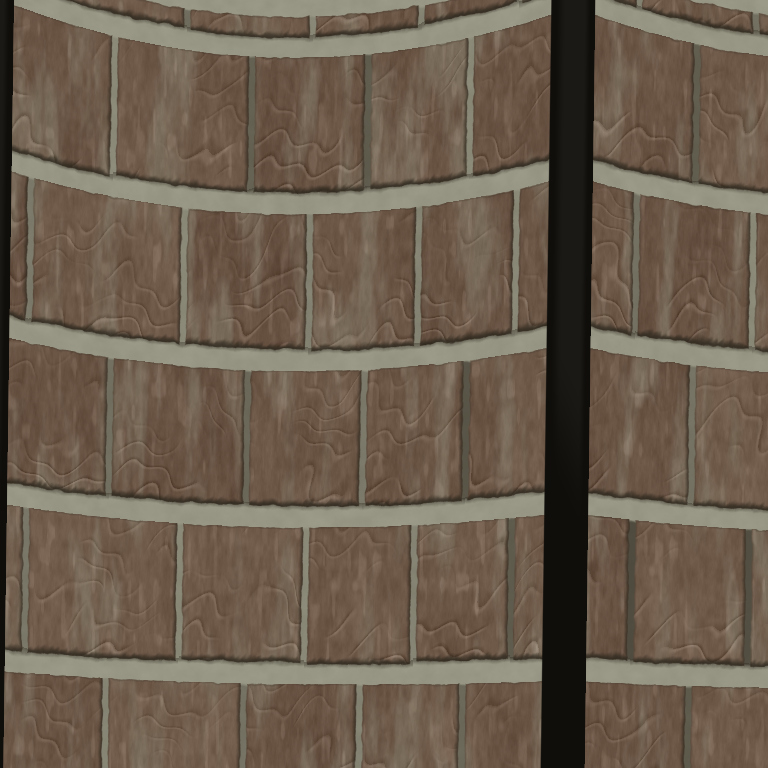
Write a WebGL 1 fragment shader that draws this texture.

```glsl
precision highp float;
// Two sagging panels of weathered red-brown brick with pale mortar, split by dark posts.
uniform vec2 u_resolution;

#define PANEL_PITCH 0.757
#define PANEL_WIDTH 0.700
#define ROW_PITCH 0.217
#define BRICK_FILL 0.868
#define SAG 0.063
#define TILT 0.013
#define JOINT_HALF 0.0040
#define ROUGHNESS 0.0032
#define RIDGE_STRENGTH 0.085
#define STREAK_STRENGTH 0.85

const vec3 BRICK_LIGHT = vec3(0.45, 0.365, 0.30);
const vec3 BRICK_DARK = vec3(0.385, 0.30, 0.24);
const vec3 STREAK_GREY = vec3(0.49, 0.44, 0.37);
const vec3 MORTAR = vec3(0.595, 0.59, 0.52);
const vec3 SHADOW = vec3(0.17, 0.15, 0.11);
const vec3 POST = vec3(0.06, 0.053, 0.038);

float hash(vec2 p) {
  return fract(sin(dot(p, vec2(127.1, 311.7))) * 4375.85);
}

float noise(vec2 p) {
  vec2 i = floor(p), f = fract(p);
  f = f * f * (3.0 - 2.0 * f);
  return mix(mix(hash(i), hash(i + vec2(1.0, 0.0)), f.x),
             mix(hash(i + vec2(0.0, 1.0)), hash(i + vec2(1.0, 1.0)), f.x), f.y);
}

float layeredNoise(vec2 p) {
  float sum = 0.0, amp = 0.53;
  for (int i = 0; i < 4; i++) {
    sum += amp * noise(p);
    p = p * 2.1 + 17.3;
    amp *= 0.5;
  }
  return sum;
}

// Raised, wavy flakes: a bright lip beside a soft dark crease.
float ridges(vec2 p) {
  float h = p.y * 26.0 + 0.35 * sin(p.x * 62.0) + 0.2 * sin(p.x * 131.0 + p.y * 70.0)
          + 1.7 * noise(p * vec2(19.0, 14.0));
  float w = fract(h);
  float lip = smoothstep(0.0, 0.06, w) * (1.0 - smoothstep(0.06, 0.22, w));
  float crease = smoothstep(0.80, 1.0, w);
  return (lip - 0.9 * crease) * smoothstep(0.42, 0.70, noise(p * 17.0 + 7.0));
}

vec3 brickSurface(vec2 p, vec2 id, float height) {
  vec2 q = p + 3.0 * vec2(hash(id), hash(id + 9.0));
  float streak = layeredNoise(q * vec2(42.0, 7.0));
  float grain = layeredNoise(q * vec2(190.0, 60.0));
  float tone = 0.65 * hash(id + 4.0) + 0.9 * (layeredNoise(q * vec2(24.0, 10.0)) - 0.3);
  vec3 col = mix(BRICK_DARK, BRICK_LIGHT, clamp(tone, 0.0, 1.0));
  col = mix(col, STREAK_GREY, STREAK_STRENGTH * smoothstep(0.46, 0.76, streak));
  col += 0.10 * (grain - 0.5);
  // Narrow pale scratches that run down the face
  col += 0.05 * smoothstep(0.72, 0.90, noise(q * vec2(150.0, 30.0)));
  return col + RIDGE_STRENGTH * ridges(q) * mix(0.45, 1.0, height);
}

vec3 wall(float s, float y, float panel, float aa) {
  // Undo the sag, which flattens out toward the bottom
  float u = s / PANEL_WIDTH;
  float bow = 1.0 - (2.0 * u - 1.0) * (2.0 * u - 1.0);
  float v = (y - SAG * bow) / (1.0 - 0.96 * SAG * bow);
  v -= TILT * min(u + panel, 1.0);
  float rowPos = (v - 0.006) / ROW_PITCH;
  float row = floor(rowPos), height = fract(rowPos);

  // Bricks narrow toward the right in the first panel
  float course = panel < 0.5 ? 0.389 + (2.943 + 1.52 * u) * u : 0.12 + 4.6 * u;
  float slope = panel < 0.5 ? 2.943 + 3.04 * u : 4.6;
  float column = course + 0.5 * mod(row, 2.0);
  float brickWidth = PANEL_WIDTH / slope;
  vec2 id = vec2(floor(column) + 11.0 * panel, row);

  // Distances to the four ragged edges
  vec2 p = vec2(s + panel, v);
  float rag = (layeredNoise(p * 75.0) - 0.5) * ROUGHNESS * 2.0;
  float left = fract(column) * brickWidth - JOINT_HALF + rag * 0.6;
  float right = (1.0 - fract(column)) * brickWidth - JOINT_HALF - rag * 0.6;
  float top = (height - (row < 0.0 ? 0.74 : 0.0)) * ROW_PITCH + rag;
  float bottom = (BRICK_FILL - height) * ROW_PITCH + rag
               + 0.004 * (hash(id + 2.0) - 0.5);
  float side = min(left, right), bed = min(top, bottom);
  float edge = min(side, bed);

  // Mortar, with some upright joints sunk in shade
  vec3 col = MORTAR + 0.05 * (layeredNoise(p * 60.0) - 0.5);
  float jointShade = hash(vec2(floor(column + 0.5) + 11.0 * panel, row + 5.0));
  float upright = smoothstep(-0.001, 0.004, bed);
  col = mix(col, SHADOW, upright * (0.12 + 0.55 * jointShade * jointShade));
  float dropShade = smoothstep(-0.006, 0.0, bottom) * step(bottom, 0.004);
  col = mix(col, SHADOW, 0.35 * dropShade);

  // Brick face, with bristly shade below and thin shade at the sides
  vec3 face = brickSurface(p, id, height);
  float bristle = noise(vec2(p.x * 260.0 + p.y * 130.0, p.y * 35.0));
  float under = 1.0 - smoothstep(0.001, 0.007 + 0.007 * bristle, bottom);
  float flank = 1.0 - smoothstep(0.0, 0.006, right);
  float rim = 1.0 - smoothstep(0.0, 0.0035, min(left, top));
  face = mix(face, SHADOW, max(max(0.80 * under, 0.65 * flank), 0.28 * rim));
  return mix(col, face, smoothstep(-aa, aa, edge));
}

void main() {
  vec2 uv = gl_FragCoord.xy / u_resolution;
  float aa = max(0.0011, 0.8 / u_resolution.y);
  // Panels lean slightly; the strip between them is the post
  float s = uv.x - mix(0.004, 0.018, uv.y);
  float panel = floor(s / PANEL_PITCH);
  s -= panel * PANEL_PITCH;
  float across = (s - PANEL_WIDTH) / (PANEL_PITCH - PANEL_WIDTH);
  float sheen = smoothstep(0.08, 0.35, across) * (1.0 - smoothstep(0.75, 0.92, across));
  sheen *= smoothstep(0.38, 0.60, uv.y + 0.12 * across);
  vec3 post = POST + 0.045 * sheen;
  float inside = smoothstep(-aa, aa, min(s, PANEL_WIDTH - s));
  gl_FragColor = vec4(mix(post, wall(s, 1.0 - uv.y, panel, aa), inside), 1.0);
}
```
